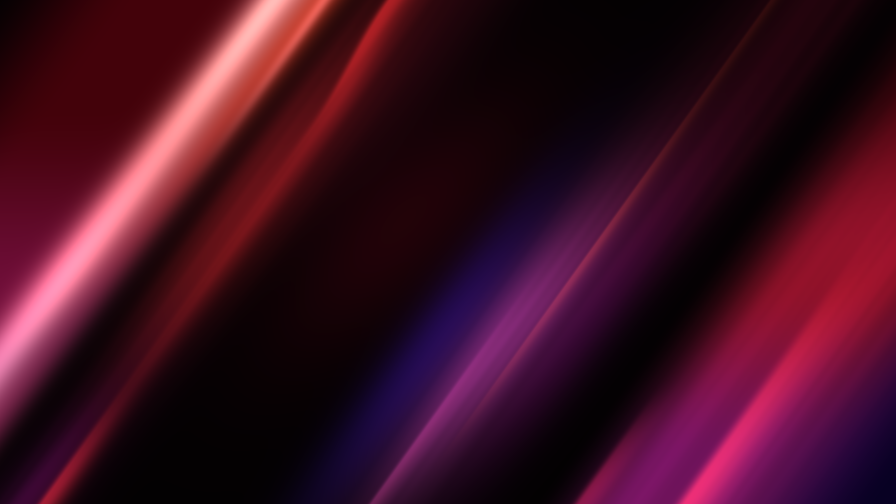
Reproduce this background procedurally as a Shadertoy shader.

```glsl
// Diagonal streaks of red, pink and violet light on black.
// A sheared coordinate runs across the streaks; soft bell-shaped bands
// along it are tinted by height and combed with stretched noise.

float hash(vec2 p) {
    return fract(sin(dot(p, vec2(127.1, 311.7))) * 4375.85);
}

float noise(vec2 p) {
    vec2 i = floor(p), f = fract(p);
    f = f * f * (3.0 - 2.0 * f);
    return mix(mix(hash(i), hash(i + vec2(1, 0)), f.x),
               mix(hash(i + vec2(0, 1)), hash(i + vec2(1, 1)), f.x), f.y);
}

// Bell curve around a centre
float bell(float v, float centre, float width) {
    float d = (v - centre) / width;
    return exp(-d * d);
}

// Thin streak: crisp on its left side, trailing off to the right
float ridge(float v, float centre, float width) {
    return bell(v, centre, v < centre ? width * 0.45 : width * 1.6);
}

// Fine filaments running along the streaks
float filaments(float across, float along) {
    float sum = 0.0, weight = 0.5, scale = 16.0;
    for (int i = 0; i < 3; i++) {
        sum += weight * noise(vec2(across * scale, along * 1.3 + scale));
        weight *= 0.55;
        scale *= 2.1;
    }
    return sum;
}

void mainImage(out vec4 fragColor, in vec2 fragCoord) {
    vec2 p = fragCoord / iResolution.y;
    p.x *= 1.7778 * iResolution.y / iResolution.x;
    float y = p.y;
    float s = p.x - 0.72 * y;
    float comb = filaments(s, y);
    vec3 col = vec3(0.012, 0.002, 0.008);

    // Red wash in the upper left corner
    float wash = smoothstep(-0.76, -0.45, s) * (1.0 - smoothstep(-0.24, -0.06, s));
    col += wash * mix(vec3(0.42, 0.05, 0.21), vec3(0.25, 0.005, 0.03),
                      smoothstep(0.4, 0.8, y));

    // Bright pink beam with a warm shoulder
    float beam = -0.215 + 0.045 * y;
    vec3 beamTint = mix(vec3(0.55, 0.46, 0.50), vec3(0.82, 0.56, 0.55),
                        smoothstep(0.25, 0.5, y));
    col += beamTint * bell(s, beam, 0.055);
    col += vec3(0.12, 0.18, 0.15) * bell(s, beam - 0.01, 0.03) * smoothstep(0.65, 1.0, y);
    col += mix(vec3(0.26, 0.08, 0.16), vec3(0.62, 0.17, 0.10), smoothstep(0.3, 1.0, y))
         * bell(s, beam + 0.085, 0.045);
    col += vec3(0.25, 0.18, 0.20) * bell(s, -0.076, 0.014) * smoothstep(0.6, 1.0, y);

    // Red veil beside the beam, violet at the foot
    float veil = bell(s, 0.07, 0.085) * (0.35 + 0.65 * bell(y, 0.65, 0.32));
    col += veil * (0.55 + 0.9 * comb) * mix(vec3(0.27, 0.03, 0.18), vec3(0.46, 0.08, 0.10),
                                          smoothstep(0.05, 0.5, y));
    float bend = 0.085 - 0.03 * smoothstep(0.75, 1.0, y);
    col += vec3(0.48, 0.09, 0.09) * ridge(s, bend, 0.022)
         * (0.25 + 0.75 * smoothstep(0.25, 0.0, y) + 0.7 * smoothstep(0.65, 1.0, y));
    col += vec3(0.16, 0.02, 0.16) * bell(s, 0.02, 0.06) * smoothstep(0.3, 0.0, y) * comb * 1.6;

    // Dim maroon haze in the central gap and the upper right
    col += vec3(0.12, 0.008, 0.025) * bell(s, 0.40, 0.17) * bell(y, 0.56, 0.26);
    col += vec3(0.09, 0.012, 0.03) * bell(s, 0.20, 0.10) * smoothstep(0.4, 0.9, y);
    col += vec3(0.14, 0.015, 0.045) * bell(s, 0.88, 0.14) * smoothstep(0.3, 0.7, y) * comb * 1.5;

    // Violet glow: indigo flank, mauve heart, thin warm lines
    float rise = bell(y, 0.34, y < 0.34 ? 0.36 : 0.29);
    col += vec3(0.09, 0.03, 0.28) * bell(s, 0.63, 0.075) * rise;
    col += vec3(0.40, 0.13, 0.36) * bell(s, 0.765, 0.09) * rise * (0.5 + 0.9 * comb);
    col += vec3(0.17, 0.02, 0.16) * bell(s, 0.90, 0.08) * bell(y, 0.36, 0.3);
    col += vec3(0.22, 0.07, 0.14) * ridge(s, 0.738, 0.014) * smoothstep(0.5, 0.05, y);
    col += vec3(0.20, 0.07, 0.03) * ridge(s, 0.812, 0.010)
         * (0.45 + 0.55 * bell(y, 0.5, 0.2)) * smoothstep(0.05, 0.3, y);

    // Broad crimson band on the right, magenta below, blue at the corner
    float band = smoothstep(1.06, 1.28, s) * (1.0 - smoothstep(1.38, 1.74, s));
    vec3 bandTint = mix(vec3(0.46, 0.08, 0.38), vec3(0.58, 0.07, 0.16),
                        smoothstep(0.08, 0.45, y));
    bandTint = mix(bandTint, vec3(0.30, 0.02, 0.05), smoothstep(0.5, 0.9, y));
    col += band * bandTint * (0.8 + 0.4 * comb);
    col += vec3(0.02, 0.0, 0.13) * smoothstep(1.45, 1.65, s);
    col += vec3(0.46, 0.10, 0.08) * ridge(s, 1.36, 0.035) * smoothstep(0.55, 0.0, y);
    col += vec3(0.36, 0.06, 0.14) * ridge(s, 1.15, 0.025) * smoothstep(0.25, 0.0, y);

    fragColor = vec4(clamp(col, 0.0, 1.0), 1.0);
}
```
